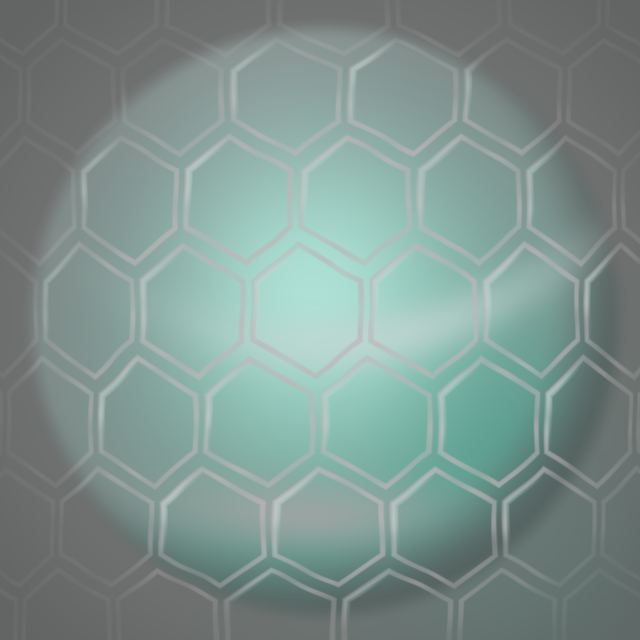
Give the GLSL for this background, as a WebGL 2 fragment shader.

```glsl
#version 300 es
precision highp float;
// A soft glassy ball on grey, wrapped in sketched hexagon outlines.
// Shading is stacked gaussian glows; the cells come from a slanted
// lattice, compressed toward the rim, with highlights on their left sides.

uniform vec2 u_resolution;
out vec4 fragColor;

float glow(vec2 offset, vec2 radius) {
  vec2 q = offset / radius;
  return exp(-dot(q, q));
}

// Signed distance to a slightly slanted hexagon around the origin
float hexagon(vec2 q) {
  float sides = abs(q.x) - 0.084;
  float rising = abs(dot(q, vec2(0.501, 0.866))) - 0.082;
  float falling = abs(dot(q, vec2(-0.631, 0.775))) - 0.089;
  return max(sides, max(rising, falling));
}

// Nearest cell: xy = position within the cell, z = distance to its outline
vec3 nearestCell(vec2 p) {
  const vec2 pitch = vec2(0.186, 0.178);
  float firstRow = floor(p.y / pitch.y);
  vec3 best = vec3(0.0, 0.0, 1.0);
  for (int i = 0; i < 2; i++) {
    float row = firstRow + float(i);
    vec2 q = p - row * vec2(0.0762, pitch.y);
    q.x = mod(q.x + 0.5 * pitch.x, pitch.x) - 0.5 * pitch.x;
    float d = hexagon(q);
    if (d < best.z) best = vec3(q, d);
  }
  return best;
}

vec3 backdrop(vec2 p, float r) {
  vec3 color = vec3(0.385, 0.395, 0.39) + 0.045 * smoothstep(0.7, 0.45, r);
  return color + vec3(-0.025, 0.03, 0.022) * glow(p - vec2(0.8, 0.12), vec2(0.3));
}

vec3 ball(vec2 p) {
  // Grey body with a broad teal tint, deeper at the lower right
  vec3 color = mix(vec3(0.50, 0.51, 0.515), vec3(0.44, 0.66, 0.60),
                   glow(p - vec2(0.56, 0.42), vec2(0.38)));
  color = mix(color, vec3(0.31, 0.60, 0.54),
              0.8 * glow(p - vec2(0.77, 0.28), vec2(0.20, 0.22)));
  color = mix(color, vec3(0.31, 0.57, 0.51),
              0.6 * glow(p - vec2(0.42, 0.11), vec2(0.28, 0.08)));
  color += 0.04 * glow(p - vec2(0.42, 0.86), vec2(0.2));

  // Shadow crescent on the side away from the light
  float shade = smoothstep(0.40, 0.53, length(p - vec2(0.45, 0.56)));
  color = mix(color, vec3(0.32, 0.36, 0.355), 0.9 * shade);

  // Central light and two curved pale reflections
  color = mix(color, vec3(0.70, 0.90, 0.855),
              0.92 * glow(p - vec2(0.49, 0.54), vec2(0.23, 0.24)));
  float bend = (p.x - 0.5) * (p.x - 0.5);
  float upper = glow(p - vec2(0.60, 0.462 + 0.85 * bend), vec2(0.27, 0.045));
  float lower = glow(p - vec2(0.48, 0.195 + 0.35 * bend), vec2(0.19, 0.05));
  color = mix(color, vec3(0.78, 0.84, 0.83), 0.68 * upper);
  return mix(color, vec3(0.64, 0.65, 0.65), 0.8 * lower);
}

void main() {
  vec2 p = (gl_FragCoord.xy - 0.5 * u_resolution)
         / min(u_resolution.x, u_resolution.y) + 0.5;
  vec2 fromCenter = p - vec2(0.508, 0.499);
  float r = length(fromCenter);
  vec3 color = mix(backdrop(p, r), ball(p), smoothstep(0.478, 0.438, r));

  // Bulged lattice with a slight hand-drawn wobble
  vec2 flatPos = fromCenter * (1.0 + vec2(0.55, 0.42) * fromCenter * fromCenter);
  flatPos += 0.0014 * sin(p.yx * vec2(47.0, 53.0) + 2.0 * sin(p * 29.0));
  vec3 cell = nearestCell(flatPos - vec2(-0.0286, 0.0156));

  // Pinkish outlines, fading out past the ball
  float pressure = 0.85 + 0.15 * sin(41.0 * p.x + 3.0 * sin(37.0 * p.y));
  float reach = smoothstep(0.56, 0.30, length(p - vec2(0.54, 0.46)));
  float line = smoothstep(0.0065, 0.002, abs(cell.z));
  color = mix(color, vec3(0.74, 0.715, 0.72),
              line * pressure * mix(0.08, 0.72, reach));

  // Bright strokes inside the left and upper-left edges
  float facing = smoothstep(0.045, 0.085, dot(cell.xy, vec2(-0.9, 0.42)));
  float stroke = smoothstep(0.0075, 0.002, abs(cell.z + 0.004));
  float lit = smoothstep(0.49, 0.40, r);
  color = mix(color, vec3(0.76, 0.84, 0.82), 0.55 * stroke * facing * lit * pressure);

  fragColor = vec4(color, 1.0);
}
```
